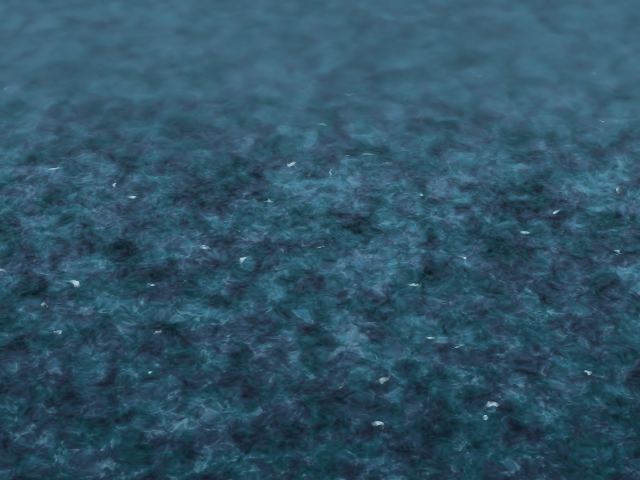
Give the GLSL for this texture, as a Shadertoy shader.

```glsl
// A choppy blue-green sea seen at a slant, with soft focus and haze far away.
// Layered noise on a perspective plane gives swell and ripples; broken ridges
// form pale crests, and scattered ragged strokes add small bright glints.

const vec3 NEAR_WATER = vec3(0.122, 0.232, 0.290);
const vec3 MID_WATER = vec3(0.178, 0.302, 0.372);
const vec3 FAR_WATER = vec3(0.250, 0.398, 0.478);
const vec3 TEAL_TINT = vec3(-0.022, 0.024, 0.020);
const vec3 NAVY_TINT = vec3(0.010, -0.020, -0.004);
const vec3 CREST = vec3(0.40, 0.58, 0.65);
const vec3 GLINT = vec3(0.76, 0.88, 0.91);

float hash(vec2 p) {
    vec3 q = fract(vec3(p.xyx) * 0.1031);
    q += dot(q, q.yzx + 33.33);
    return fract((q.x + q.y) * q.z);
}

// Smooth value noise from -1 to 1.
float noise(vec2 p) {
    vec2 cell = floor(p);
    vec2 f = fract(p);
    f = f * f * (3.0 - 2.0 * f);
    float low = mix(hash(cell), hash(cell + vec2(1, 0)), f.x);
    float high = mix(hash(cell + vec2(0, 1)), hash(cell + vec2(1, 1)), f.x);
    return 2.0 * mix(low, high, f.y) - 1.0;
}

vec2 rotate(vec2 p, float angle) {
    float c = cos(angle), s = sin(angle);
    return vec2(c * p.x - s * p.y, s * p.x + c * p.y);
}

// Octave sum; low detail fades the finer octaves as a lens blur would.
float layeredNoise(vec2 p, float detail) {
    float sum = 0.0;
    float amplitude = 0.34;
    p *= 0.5;
    for (int i = 0; i < 5; i++) {
        sum += amplitude * noise(p);
        amplitude *= i == 0 ? 1.25 : 0.86 * detail;
        p = rotate(p * 1.93, i % 2 == 0 ? 0.45 : -0.4) + 17.3;
    }
    return sum;
}

// Thin bright lines where the noise crosses zero.
float ridge(vec2 p, float sharpness) {
    return pow(1.0 - abs(noise(p)), sharpness);
}

// Sparse, short, bent strokes, one candidate per cell.
float glints(vec2 p, float density, float softness) {
    vec2 home = floor(p);
    float light = 0.0;
    for (int j = -1; j <= 1; j++) {
        for (int i = -1; i <= 1; i++) {
            vec2 cell = home + vec2(i, j);
            float present = step(hash(cell + 71.7), density);
            vec2 center = cell + vec2(hash(cell + 3.1), hash(cell + 9.4));
            vec2 d = rotate(p - center, 2.4 * hash(cell + 5.8) - 1.6);
            float len = mix(0.12, 0.36, hash(cell + 14.2));
            d.y += 1.5 * d.x * d.x - 0.04;
            float taper = 1.0 - smoothstep(0.0, len, abs(d.x));
            float width = 0.01 + 0.08 * taper * hash(cell + 21.6);
            float stroke = 1.0 - smoothstep(width, width + softness, abs(d.y));
            light = max(light, present * stroke * taper);
        }
    }
    return light;
}

// Slanted plane: features shrink and flatten with height on the canvas.
vec2 seaPlane(vec2 uv) {
    float depth = 1.0 / (3.2 - uv.y);
    return 80.0 * depth * vec2(uv.x - 0.67, 4.3) + vec2(80.0, 40.0);
}

void mainImage(out vec4 fragColor, in vec2 fragCoord) {
    vec2 uv = fragCoord / iResolution.y;
    vec2 plane = seaPlane(uv);
    float focus = 1.0 - smoothstep(0.56, 0.92, uv.y);
    float detail = mix(0.35, 1.0, focus);

    // Jitter the plane a little so ripples look broken.
    vec2 warp = vec2(noise(plane * 1.1 + 4.0), noise(plane * 1.1 + 31.0));
    vec2 p = rotate(plane, -0.12) + 0.22 * warp;
    float swell = layeredNoise(p, detail);
    float patches = noise(plane * 0.15 + 11.0);

    // Distance gradient, with a gently uneven edge.
    float height = uv.y + 0.04 * patches;
    vec3 color = mix(NEAR_WATER, MID_WATER, smoothstep(0.0, 0.48, height));
    color = mix(color, FAR_WATER, smoothstep(0.40, 0.90, height));

    // Shade the ripples and vary the water's hue.
    float contrast = mix(0.20, 0.50, focus);
    color *= 1.0 + contrast * swell + 0.02 * patches;
    float hue = noise(p * 0.8 + 57.0) + 0.7 * noise(p * 2.3 + 8.0);
    vec3 tint = mix(NAVY_TINT, TEAL_TINT, smoothstep(-0.8, 0.8, hue));
    color += tint * mix(0.35, 1.0, focus);

    // Broken crests ride on the raised, brighter water.
    vec2 fine = p + 0.12 * vec2(noise(p * 3.7), noise(p * 3.7 + 19.0));
    float crest = ridge(fine * 1.2 + 23.0, 8.0) + 0.7 * ridge(fine * 2.5, 6.0);
    crest *= smoothstep(0.05, 0.75, swell + 0.25 * noise(p * 1.9 + 44.0));
    color = mix(color, CREST, clamp(0.55 * crest, 0.0, 0.8) * focus);

    // Small ragged reflections, strongest in the focused band.
    vec2 ragged = plane * 0.55 + 0.08 * vec2(noise(p * 3.0), noise(p * 3.0 + 5.0));
    float glint = glints(ragged, 0.13, 0.05);
    glint *= smoothstep(-0.5, 0.3, swell) * focus;
    color = mix(color, GLINT, 0.85 * glint);

    fragColor = vec4(clamp(color, 0.0, 1.0), 1.0);
}
```
